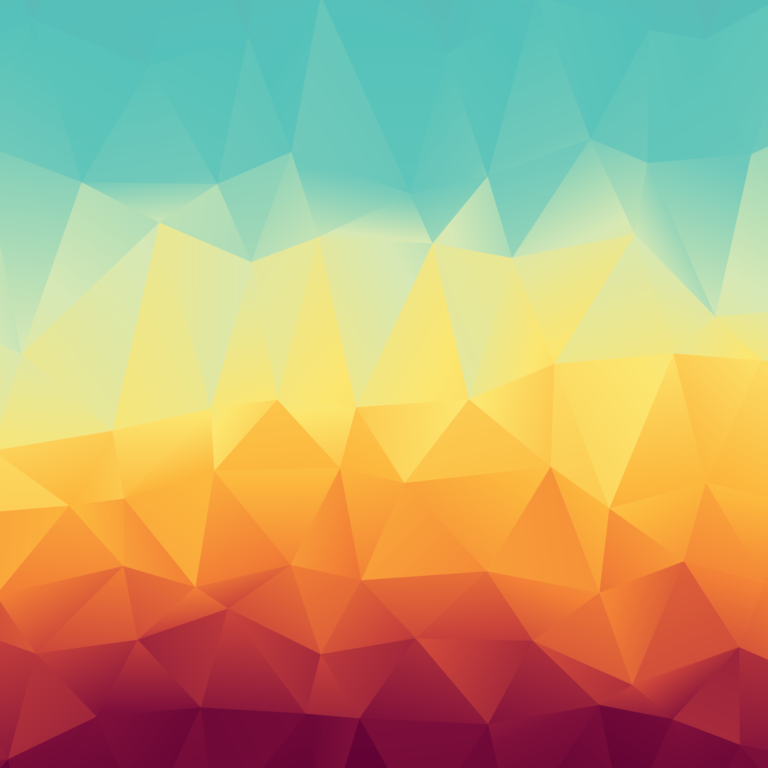
Give the GLSL for this background, as a three.js fragment shader.

```glsl
varying vec2 vUv;

const int BANDS = 9;            // strips of facets between ridge rows
const float COLUMNS = 8.0;      // facets across the canvas
const float JITTER_X = 0.6;     // sideways scatter, in columns
const float JITTER_Y = 0.02;    // upright scatter, in canvas units
const float SLOPE_KEEP = 0.5;   // how much of the smooth gradient a facet keeps
const float SHADE = 0.8;        // random tone shift at facet corners, in rows
const float EDGE = 0.0012;      // edge softness

// One colour for each ridge row, top to bottom
const vec3 SKY    = vec3(0.37, 0.72, 0.71);
const vec3 TEAL   = vec3(0.33, 0.76, 0.73);
const vec3 AQUA   = vec3(0.44, 0.79, 0.73);
const vec3 MIST   = vec3(0.84, 0.91, 0.71);
const vec3 LEMON  = vec3(0.99, 0.90, 0.43);
const vec3 GOLD   = vec3(0.99, 0.72, 0.24);
const vec3 ORANGE = vec3(0.95, 0.50, 0.21);
const vec3 RED    = vec3(0.79, 0.26, 0.23);
const vec3 WINE   = vec3(0.50, 0.06, 0.23);
const vec3 PLUM   = vec3(0.36, 0.00, 0.20);

float hash(vec2 p) {
  return fract(sin(dot(p, vec2(127.1, 311.7))) * 43758.5453);
}

vec3 ramp(float row) {
  vec3 c = mix(SKY, TEAL, clamp(row, 0.0, 1.0));
  c = mix(c, AQUA,   clamp(row - 1.0, 0.0, 1.0));
  c = mix(c, MIST,   clamp(row - 2.0, 0.0, 1.0));
  c = mix(c, LEMON,  clamp(row - 3.0, 0.0, 1.0));
  c = mix(c, GOLD,   clamp(row - 4.0, 0.0, 1.0));
  c = mix(c, ORANGE, clamp(row - 5.0, 0.0, 1.0));
  c = mix(c, RED,    clamp(row - 6.0, 0.0, 1.0));
  c = mix(c, WINE,   clamp(row - 7.0, 0.0, 1.0));
  return mix(c, PLUM, clamp(row - 8.0, 0.0, 1.0));
}

// Ridge height: shape = (height, tilt, bend at the sides, wave), wave = (cycles, phase)
float ridge(float row, float x) {
  vec4 shape = vec4(-0.08, 0.0, 0.0, 0.0);
  vec2 wave = vec2(0.0);
  if (row < 0.5)      { shape.x = 1.12; }
  else if (row < 1.5) { shape = vec4(0.965, 0.02, 0.0, 0.04);    wave = vec2(3.0, 0.3); }
  else if (row < 2.5) { shape = vec4(0.775, 0.02, 0.03, 0.025);  wave = vec2(2.7, 1.57); }
  else if (row < 3.5) { shape = vec4(0.69, 0.0, -0.13, 0.04);    wave = vec2(3.4, 3.79); }
  else if (row < 4.5) { shape = vec4(0.485, 0.055, 0.0, 0.015);  wave = vec2(2.0, -1.95); }
  else if (row < 5.5) { shape = vec4(0.375, 0.0, -0.05, 0.03);   wave = vec2(4.4, 1.35); }
  else if (row < 6.5) { shape = vec4(0.245, 0.01, 0.0, 0.025);   wave = vec2(4.0, 3.58); }
  else if (row < 7.5) { shape = vec4(0.165, -0.02, -0.03, 0.03); wave = vec2(2.8, 2.93); }
  else if (row < 8.5) { shape = vec4(0.07, 0.0, -0.06, 0.02);    wave = vec2(1.54, -0.56); }
  float t = clamp(2.0 * x - 1.0, -1.0, 1.0);
  return shape.x + shape.y * t + shape.z * t * t * t * t
       + shape.w * sin(6.28319 * wave.x * x + wave.y);
}

// Mesh corner: position in xy, row in z
vec3 corner(float column, float row) {
  vec2 id = vec2(column, row);
  float x = (column + 0.5 * mod(row, 2.0) + (hash(id) - 0.5) * JITTER_X) / COLUMNS;
  return vec3(x, ridge(row, x) + (hash(id + 37.0) - 0.5) * JITTER_Y, row);
}

float cross2(vec2 a, vec2 b) {
  return a.x * b.y - a.y * b.x;
}

// Facet colour in rgb, weighted by its coverage in a
vec4 facet(vec2 p, vec3 a, vec3 b, vec3 c, vec2 seed) {
  float area = cross2(b.xy - a.xy, c.xy - a.xy);
  if (abs(area) < 0.00001) return vec4(0.0);
  vec3 bary = vec3(cross2(b.xy - p, c.xy - p),
                   cross2(c.xy - p, a.xy - p),
                   cross2(a.xy - p, b.xy - p)) / area;
  vec3 dist = bary * abs(area)
            / vec3(distance(b.xy, c.xy), distance(c.xy, a.xy), distance(a.xy, b.xy));
  float cover = smoothstep(-EDGE, EDGE, min(dist.x, min(dist.y, dist.z)));
  if (cover <= 0.0) return vec4(0.0);
  vec3 rows = vec3(a.z, b.z, c.z);
  vec3 shift = vec3(hash(seed + 3.1), hash(seed + 7.3), hash(seed + 12.7)) - 0.5;
  vec3 tone = mix(vec3(dot(rows, vec3(1.0 / 3.0))), rows, SLOPE_KEEP) + shift * SHADE;
  return vec4(ramp(dot(bary, tone)), 1.0) * cover;
}

void main() {
  vec2 p = vUv;
  float home = floor(p.x * COLUMNS);
  vec4 sum = vec4(0.0);
  for (int r = 0; r < BANDS; r++) {
    for (int k = -1; k <= 1; k++) {
      float row = float(r);
      float col = home + float(k);
      vec3 topL = corner(col, row);
      vec3 topR = corner(col + 1.0, row);
      vec3 lowL = corner(col, row + 1.0);
      vec3 lowR = corner(col + 1.0, row + 1.0);
      if (p.y > max(topL.y, topR.y) + EDGE || p.y < min(lowL.y, lowR.y) - EDGE) continue;
      // The diagonal alternates with the row offset
      bool even = mod(row, 2.0) < 0.5;
      vec2 seed = vec2(col, row);
      sum += facet(p, topL, topR, even ? lowL : lowR, seed);
      sum += facet(p, lowL, lowR, even ? topR : topL, seed + 51.0);
    }
  }
  gl_FragColor = vec4(sum.rgb / max(sum.a, 0.0001), 1.0);
}
```
